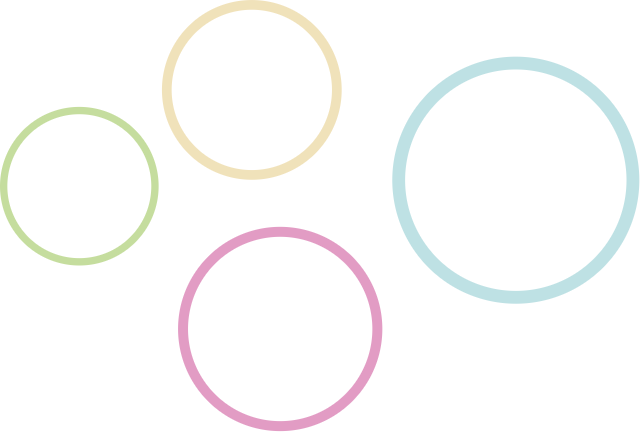
A Shadertoy shader for this background:

```glsl
const vec3 WHITE = vec3(1.0);
const vec3 GREEN = vec3(0.773, 0.867, 0.620);
const vec3 CREAM = vec3(0.943, 0.885, 0.730);
const vec3 AQUA = vec3(0.745, 0.882, 0.894);
const vec3 PINK = vec3(0.886, 0.612, 0.769);

// Signed distance to a ring band of the given mid radius and width
float ringDistance(vec2 p, vec2 center, float radius, float width) {
    return abs(length(p - center) - radius) - 0.5 * width;
}

// Antialiased coverage of a shape, one pixel wide at its edge
float coverage(float dist, float pixel) {
    return clamp(0.5 - dist / pixel, 0.0, 1.0);
}

vec3 paintRing(vec3 base, vec3 tint, vec2 p, vec2 center, float radius, float width, float pixel) {
    return mix(base, tint, coverage(ringDistance(p, center, radius, width), pixel));
}

void mainImage(out vec4 fragColor, in vec2 fragCoord) {
    // Canvas height is one unit
    float pixel = 1.0 / iResolution.y;
    vec2 p = fragCoord * pixel;

    // Four separate rings on a plain ground
    vec3 color = WHITE;
    color = paintRing(color, GREEN, p, vec2(0.1836, 0.5690), 0.1751, 0.0170, pixel);
    color = paintRing(color, CREAM, p, vec2(0.5829, 0.7919), 0.1968, 0.0225, pixel);
    color = paintRing(color, AQUA, p, vec2(1.1940, 0.5829), 0.2711, 0.0297, pixel);
    color = paintRing(color, PINK, p, vec2(0.6486, 0.2385), 0.2249, 0.0231, pixel);

    fragColor = vec4(color, 1.0);
}
```
